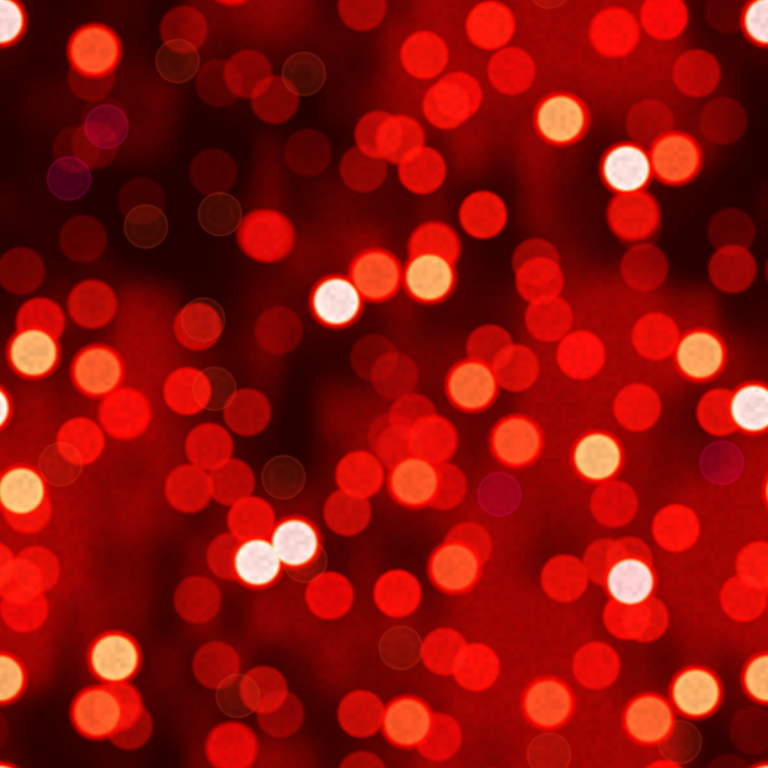
Reproduce this background procedurally as a Shadertoy shader.

```glsl
// Seamless field of out-of-focus red, orange and white light discs on dark red haze
#define LAYERS 3
#define FIRST_GRID 6
#define RADIUS 0.0295
#define EDGE 0.0034
#define GLOW_SIZE 0.028
#define GLOW_GAIN 0.13
#define HAZE_DARK vec3(0.13, 0.0, 0.0)
#define HAZE_LIGHT vec3(0.60, 0.012, 0.008)
#define ORANGE vec3(0.99, 0.36, 0.15)
#define CREAM vec3(0.99, 0.69, 0.42)
#define WHITE vec3(1.0, 0.90, 0.88)
#define GRAIN 0.10

// Integer hash: three random values in 0..1
vec3 hash3(ivec2 cell, int seed) {
    uvec3 v = uvec3(cell, seed) * 1664525u + 1013904223u;
    v.x += v.y * v.z; v.y += v.z * v.x; v.z += v.x * v.y;
    v ^= v >> 16u;
    v.x += v.y * v.z; v.y += v.z * v.x; v.z += v.x * v.y;
    return vec3(v >> 8u) / 16777216.0;
}

ivec2 wrapCell(ivec2 cell, ivec2 period) {
    return (cell + period) % period;
}

// Value noise that repeats over the unit square
float wrapNoise(vec2 uv, ivec2 period, int seed) {
    vec2 p = uv * vec2(period);
    ivec2 c = ivec2(floor(p));
    vec2 f = fract(p);
    f = f * f * f * (f * (f * 6.0 - 15.0) + 10.0);
    float a = hash3(wrapCell(c, period), seed).x;
    float b = hash3(wrapCell(c + ivec2(1, 0), period), seed).x;
    float d = hash3(wrapCell(c + ivec2(0, 1), period), seed).x;
    float e = hash3(wrapCell(c + ivec2(1, 1), period), seed).x;
    return mix(mix(a, b, f.x), mix(d, e, f.x), f.y);
}

float density(vec2 uv) {
    return wrapNoise(uv, ivec2(5, 4), 11);
}

vec3 screenBlend(vec3 a, vec3 b) {
    return 1.0 - (1.0 - a) * (1.0 - clamp(b, 0.0, 1.0));
}

// Faint disc with thin concentric rings
vec3 ghostDisc(float d, float tint) {
    float fill = 1.0 - smoothstep(RADIUS - EDGE, RADIUS + EDGE * 0.5, d);
    float rim = exp(-pow((d - RADIUS * 0.94) / 0.0016, 2.0));
    float inner = exp(-pow((d - RADIUS * 0.55) / 0.003, 2.0));
    vec3 hue = tint < 0.25 ? vec3(0.22, 0.0, 0.13) : vec3(0.20, 0.06, 0.02);
    return hue * (0.65 * fill + 0.6 * rim + 0.15 * inner);
}

// Lit disc: red spreads past green and blue, leaving a warm fringe
vec3 litDisc(float d, vec3 hue, float heat) {
    vec3 r = RADIUS + vec3(0.0015 + 0.0035 * heat, -0.0005, -0.0015);
    vec3 soft = EDGE * vec3(1.0 + 0.7 * heat, 1.0, 1.0);
    vec3 mask = 1.0 - smoothstep(r - soft, r + soft, vec3(d));
    float rim = smoothstep(0.5, 0.9, d / RADIUS);
    return hue * mask * (0.95 + 0.08 * rim);
}

vec3 lightAt(vec2 uv, vec2 center, vec3 rnd) {
    float d = length(uv - center);
    float kind = rnd.x;
    float crowd = smoothstep(0.12, 0.5, density(center));
    if (kind < 0.17) return ghostDisc(d, rnd.y);
    float heat = smoothstep(0.70, 0.85, kind);
    float power = mix(mix(0.25, 1.0, crowd) * mix(0.5, 0.96, rnd.y), 1.0, heat);
    vec3 hue = power * vec3(0.96, 0.02 + 0.06 * rnd.z * power, 0.025);
    if (kind > 0.81) hue = ORANGE * mix(vec3(1.0, 0.7, 0.7), vec3(1.0, 1.1, 1.2), rnd.y);
    if (kind > 0.90) hue = CREAM * mix(vec3(1.0, 0.92, 0.85), vec3(1.0, 1.08, 1.1), rnd.y);
    if (kind > 0.95) hue = mix(WHITE, vec3(0.99, 0.81, 0.83), rnd.z * rnd.z);
    float glow = GLOW_GAIN * power * (1.0 + heat) * exp(-d / GLOW_SIZE);
    return screenBlend(litDisc(d, hue, heat), vec3(glow, glow * 0.03, 0.0));
}

void mainImage(out vec4 fragColor, in vec2 fragCoord) {
    vec2 uv = fragCoord / iResolution.xy;

    // Blurred haze, slightly stretched upright
    float haze = 0.5 * density(uv) + 0.32 * wrapNoise(uv, ivec2(11, 7), 23)
               + 0.18 * wrapNoise(uv, ivec2(23, 15), 37);
    vec3 col = mix(HAZE_DARK, HAZE_LIGHT, smoothstep(0.22, 0.72, haze));

    // Scattered lights on jittered wrapping grids
    for (int layer = 0; layer < LAYERS; layer++) {
        int n = FIRST_GRID + layer;
        ivec2 home = ivec2(floor(uv * float(n)));
        for (int k = 0; k < 9; k++) {
            ivec2 cell = home + ivec2(k % 3 - 1, k / 3 - 1);
            ivec2 id = wrapCell(cell, ivec2(n));
            vec2 center = (vec2(cell) + hash3(id, 50 + layer).xy) / float(n);
            col = screenBlend(col, lightAt(uv, center, hash3(id, 90 + layer)));
        }
    }

    // Fine mottling
    float mottle = wrapNoise(uv, ivec2(150), 71) - 0.5;
    col *= 1.0 + GRAIN * mottle;
    fragColor = vec4(clamp(col, 0.0, 1.0), 1.0);
}
```
